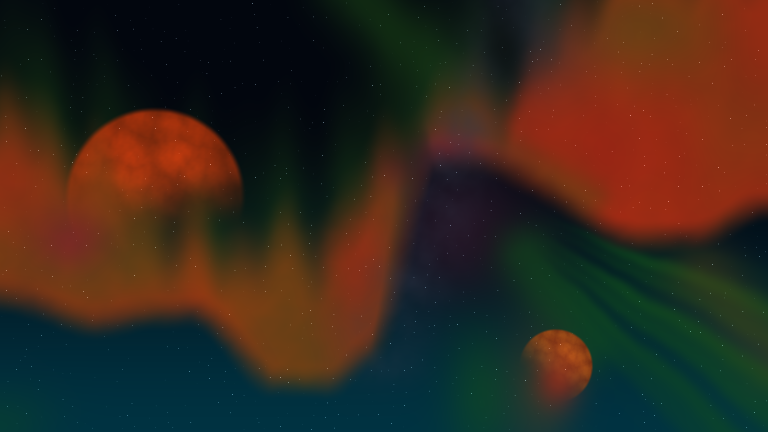
A WebGL 2 fragment shader for this background:

```glsl
#version 300 es
precision highp float;
uniform vec2 u_resolution;
out vec4 outColor;

const vec3 NAVY = vec3(0.008, 0.022, 0.055);
const vec3 TEAL = vec3(0.0, 0.20, 0.26);
const vec3 GREEN = vec3(0.09, 0.23, 0.08);
const vec3 BEAM_GREEN = vec3(0.07, 0.31, 0.11);
const vec3 OLIVE = vec3(0.40, 0.27, 0.08);
const vec3 ORANGE = vec3(0.64, 0.24, 0.06);
const vec3 RED = vec3(0.70, 0.15, 0.08);
const vec3 MAGENTA = vec3(0.58, 0.10, 0.21);
const vec3 PLUM = vec3(0.15, 0.065, 0.13);
const vec3 DUST = vec3(0.20, 0.22, 0.29);
const vec3 BIG_MOON = vec3(0.359, 0.542, 0.206);   // centre, radius
const vec3 SMALL_MOON = vec3(1.287, 0.153, 0.085);
const vec2 FAN_ORIGIN = vec2(1.04, 0.583);
const float STAR_CELLS = 38.0;
const float EDGE_SOFTNESS = 0.06;

float ramp(float a, float b, float x) { return smoothstep(a, b, x); }

vec2 hash2(vec2 c) {
  vec3 q = fract(c.xyx * vec3(0.1031, 0.1030, 0.0973));
  q += dot(q, q.yzx + 33.33);
  return fract((q.xx + q.yz) * q.zy);
}

// Distance to the nearest jittered cell point
float cellular(vec2 p) {
  vec2 cell = floor(p), f = fract(p);
  float nearest = 1.5;
  for (int j = -1; j <= 1; j++)
    for (int i = -1; i <= 1; i++) {
      vec2 o = vec2(i, j);
      nearest = min(nearest, length(o + hash2(cell + o) - f));
    }
  return nearest;
}

// Layered, rotated sines, roughly -1 to 1
float waves(vec2 p) {
  float sum = 0.0, amp = 0.5;
  for (int i = 0; i < 5; i++) {
    sum += amp * sin(p.x + 1.3 * sin(p.y)) * cos(p.y * 0.8);
    p = mat2(1.36, 1.14, -1.14, 1.36) * p + 1.7;
    amp *= 0.6;
  }
  return sum;
}

float glow(vec2 p, vec2 centre, vec2 radius) {
  vec2 q = (p - centre) / radius;
  return exp(-dot(q, q));
}

float streak(vec2 p, vec2 a, vec2 b, float width) {
  vec2 ab = b - a;
  float t = clamp(dot(p - a, ab) / dot(ab, ab), 0.0, 1.0);
  float d = length(p - a - ab * t) / width;
  return exp(-d * d);
}

// Lower hem of the curtain
float hem(float x) {
  return 0.305 - 0.065 * ramp(0.0, 0.23, x) + 0.022 * ramp(0.23, 0.38, x)
    - 0.165 * ramp(0.44, 0.64, x) + 0.09 * ramp(0.76, 0.89, x)
    + 0.43 * ramp(0.86, 1.0, x) - 0.18 * ramp(1.08, 1.5, x) + 0.07 * ramp(1.6, 1.78, x);
}

// Height at which the warm light gives way to green
float warmTop(float x) {
  return 0.72 - 0.30 * ramp(0.0, 0.5, x) + 0.34 * ramp(0.68, 1.08, x) + 0.35 * ramp(1.1, 1.5, x);
}

vec3 addMoon(vec3 col, vec2 p, vec3 moon, vec2 light, vec3 shade, vec3 lit) {
  vec2 q = (p - moon.xy) / moon.z;
  float r = length(q);
  float mottle = 0.6 * cellular(q * 3.2 + 4.0) + 0.3 * waves(q * 7.0);
  vec3 surface = mix(lit, shade, clamp(mottle, 0.0, 1.0)) * (1.0 - 0.25 * r * r);
  float visible = ramp(1.03, 0.95, r) * ramp(-0.55, 0.45, dot(q, light));
  return mix(col, surface, visible);
}

vec3 stars(vec2 p) {
  vec2 g = p * STAR_CELLS, id = floor(g);
  vec2 h = hash2(id), k = hash2(id + 71.0);
  float d = length(fract(g) - 0.15 - 0.7 * h);
  return vec3(0.55, 0.65, 0.7) * ramp(0.07, 0.0, d) * ramp(0.55, 1.0, k.x) * 0.6;
}

void main() {
  vec2 p = gl_FragCoord.xy / u_resolution.y;
  p.x += 0.5 * (16.0 / 9.0 - u_resolution.x / u_resolution.y);
  float cloud = waves(p * 9.0);
  vec2 w = p + 0.012 * vec2(cloud, waves(p.yx * 8.0 + 3.0));

  // Sky and plum hollow beneath the arch
  vec3 col = mix(TEAL, NAVY, ramp(-0.05, 0.72, p.y));
  col = mix(col, PLUM, 0.85 * glow(w, vec2(1.07, 0.47), vec2(0.19, 0.15)));

  // Fan of green beams at lower right
  vec2 fan = w - FAN_ORIGIN;
  float angle = atan(-fan.y, fan.x);
  float rays = 0.62 + 0.25 * sin(angle * 33.0 + 1.2) + 0.13 * sin(angle * 71.0);
  float beams = ramp(0.22, 0.5, length(fan)) * ramp(0.22, 0.42, angle) * ramp(0.95, 0.66, angle);
  col = mix(col, BEAM_GREEN, 0.75 * beams * rays);
  col = mix(col, BEAM_GREEN, 0.55 * streak(w, vec2(1.22, 0.41), vec2(1.36, 0.2), 0.07));
  col = mix(col, BEAM_GREEN, 0.5 * glow(w, vec2(1.11, 0.08), vec2(0.08, 0.16)));
  col = mix(col, OLIVE, 0.35 * streak(w, vec2(1.62, 0.36), vec2(1.8, 0.18), 0.08));
  col = mix(col, OLIVE, 0.35 * glow(w, vec2(1.24, 0.1), vec2(0.08, 0.17)));
  col = mix(col, BEAM_GREEN, 0.3 * glow(w, vec2(0.0, 0.02), vec2(0.12, 0.08)));

  // Curtain coverage and its green crown
  float slope = (hem(w.x + 0.01) - hem(w.x - 0.01)) / 0.02;
  float rise = w.y - hem(w.x);
  float above = ramp(-0.5 * EDGE_SOFTNESS, EDGE_SOFTNESS, rise / sqrt(1.0 + slope * slope));
  float top = warmTop(w.x) + 0.03 * sin(w.x * 31.0) + 0.02 * sin(w.x * 57.0 + 1.0);
  float folds = 0.8 + 0.2 * sin(w.x * 37.0 + w.y * 5.0);
  col = mix(col, GREEN, 0.6 * above * folds * ramp(top + 0.4, top, w.y));
  col = mix(col, GREEN, 0.65 * streak(w, vec2(0.82, 1.03), vec2(1.09, 0.75), 0.085));

  col = addMoon(col, p, BIG_MOON, vec2(-0.2, 0.98), vec3(0.42, 0.15, 0.05), vec3(0.80, 0.24, 0.06));
  col = addMoon(col, p, SMALL_MOON, vec2(0.5, 0.6), vec3(0.48, 0.17, 0.08), vec3(0.74, 0.36, 0.11));
  col = mix(col, RED, 0.55 * glow(p, vec2(1.29, 0.115), vec2(0.05, 0.06)));

  // Warm body of the curtain
  float right = ramp(0.95, 1.25, w.x);
  vec3 warm = mix(mix(OLIVE, ORANGE, 0.35 + 0.25 * cloud), mix(RED, ORANGE, 0.4), right);
  warm = mix(warm, ORANGE, 0.7 * streak(w, vec2(0.43, 0.44), vec2(0.53, 0.2), 0.06));
  warm = mix(warm, RED, 0.6 * glow(w, vec2(0.0, 0.58), vec2(0.17, 0.15)));
  warm = mix(warm, MAGENTA, 0.55 * glow(w, vec2(0.16, 0.45), vec2(0.08, 0.07)));
  warm = mix(warm, RED, 0.7 * glow(w, vec2(0.83, 0.38), vec2(0.09, 0.18)));
  warm = mix(warm, RED, 0.8 * glow(w, vec2(1.4, 0.66), vec2(0.27, 0.16)));
  warm = mix(warm, OLIVE, 0.8 * glow(w, vec2(1.5, 0.93), vec2(0.2, 0.13)));
  warm = mix(warm, OLIVE, 0.4 * glow(w, vec2(1.74, 0.72), vec2(0.12, 0.13)));
  warm = mix(warm, RED, 0.6 * glow(w, vec2(1.8, 0.92), vec2(0.12, 0.2)));
  warm = mix(warm, OLIVE, 0.8 * streak(w, vec2(1.08, 0.69), vec2(1.36, 0.53), 0.045));
  float fringe = exp(-pow(max(rise, 0.0) / 0.07, 2.0));
  warm = mix(warm, RED, 0.55 * fringe * (1.0 - glow(w, vec2(0.7, 0.1), vec2(0.15, 0.2))));
  warm = mix(warm, MAGENTA, 0.85 * glow(w, vec2(1.02, 0.62), vec2(0.13, 0.06)));
  float warmth = above * ramp(top + 0.13, top - 0.13, w.y) * (0.86 + 0.08 * cloud);
  col = mix(col, warm, warmth);

  // Dust lane with a dark rift
  float lane = streak(w, vec2(1.2, 1.0), vec2(0.88, 0.2), 0.09);
  col = mix(col, DUST, lane * (0.3 + 0.25 * waves(p * 17.0)));
  col = mix(col, DUST * 0.8, 0.5 * glow(w, vec2(1.24, 0.9), vec2(0.13, 0.12)));
  col = mix(col, vec3(0.03, 0.055, 0.05), 0.75 * glow(w, vec2(1.16, 0.89), vec2(0.06, 0.1)));

  outColor = vec4(clamp(col + stars(p), 0.0, 1.0), 1.0);
}
```
